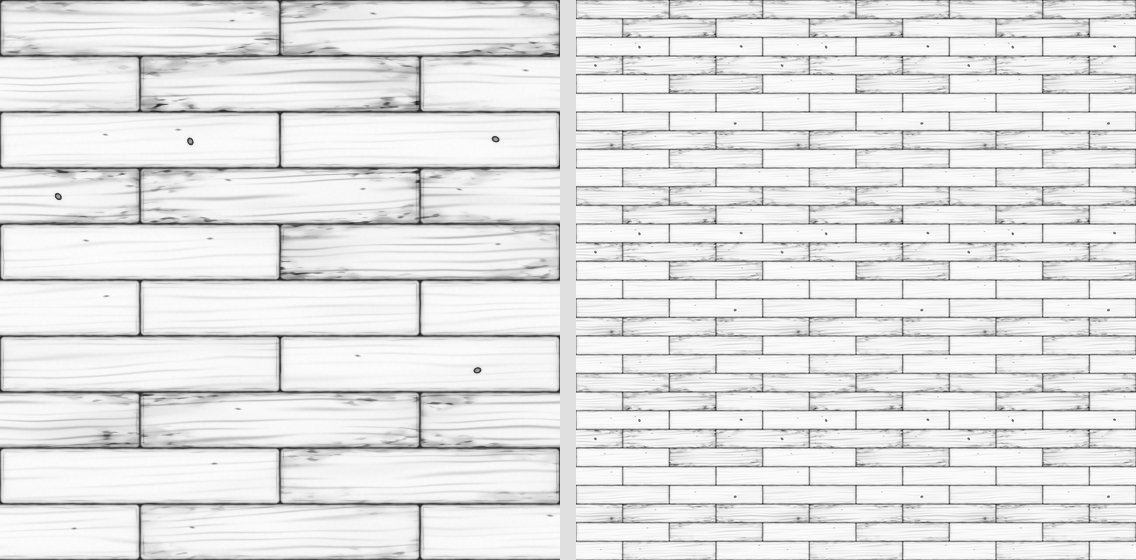
Left: one tile. Right: repeated 3 by 3.
This texture map is drawn by a Shadertoy shader. Its source:

```glsl
const float ROWS = 10.0;
const float COLS = 2.0;
const float CORNER = 0.008;        // plank corner radius
const float JOINT_WIDTH = 0.0018;  // dark falloff on each side of a joint
const float EDGE_WOBBLE = 0.0009;
const float RIM_INSET = 0.0062;    // faint line inside the plank edge
const float GRAIN_LINES = 62.0;    // grain density across the canvas
const float GRAIN_DARK = 0.2;
const float WEAR_DARK = 0.55;
const float WEAR_TINT = 0.03;      // overall greying of worn planks
const float KNOT_RADIUS = 0.0044;
const int SPECKS = 2;
const int KNOTTED = (1 << 7) | (1 << 13) | (1 << 14) | (1 << 15);  // one bit per plank
const float WEAR[20] = float[20](   // two planks per row, bottom row first
    0.50, 0.15, 0.10, 0.55, 0.90, 0.90, 0.35, 0.10, 0.20, 0.10,
    0.10, 1.00, 0.90, 0.90, 0.10, 0.10, 0.90, 0.45, 0.65, 1.00);
const vec3 PAINT = vec3(0.985);
const vec3 JOINT = vec3(0.18);
const vec3 KNOT_FILL = vec3(0.62);
const vec3 KNOT_RING = vec3(0.24);

vec2 hash2(vec2 cell) {
    uvec2 u = uvec2(ivec2(cell)) * 1664525u + 1013904223u;
    for (int i = 0; i < 2; i++) {
        u.x += u.y * 1664525u;
        u.y += u.x * 1664525u;
        u ^= u >> 16u;
    }
    return vec2(u & 0xffffu) / 65535.0;
}

float corner(vec2 cell, vec2 f, vec2 o) {
    return dot(hash2(cell + o) * 2.0 - 1.0, f - o);
}

float gradientNoise(vec2 p) {
    vec2 c = floor(p), f = p - c;
    vec2 w = f * f * f * (f * (f * 6.0 - 15.0) + 10.0);
    return mix(mix(corner(c, f, vec2(0, 0)), corner(c, f, vec2(1, 0)), w.x),
               mix(corner(c, f, vec2(0, 1)), corner(c, f, vec2(1, 1)), w.x), w.y);
}

float roundedBox(vec2 p, vec2 halfSize, float r) {
    vec2 q = abs(p) - halfSize + r;
    return length(max(q, 0.0)) + min(max(q.x, q.y), 0.0) - r;
}

// Approximate distance to an ellipse tilted by an angle
float ellipse(vec2 p, vec2 radii, float angle) {
    float c = cos(angle), s = sin(angle);
    p = vec2(c * p.x + s * p.y, c * p.y - s * p.x);
    return (length(p / radii) - 1.0) * min(radii.x, radii.y);
}

void mainImage(out vec4 fragColor, in vec2 fragCoord) {
    vec2 uv = fragCoord / iResolution.xy;
    float px = 1.0 / min(iResolution.x, iResolution.y);

    // Running bond; plank ids wrap, so each plank continues across the border
    float row = floor(uv.y * ROWS);
    vec2 grid = uv * vec2(COLS, ROWS);
    grid.x -= 0.5 * (1.0 - mod(row, 2.0));
    vec2 id = mod(floor(grid), vec2(COLS, ROWS));
    vec2 halfSize = 0.5 / vec2(COLS, ROWS);
    vec2 p = (fract(grid) - 0.5) * 2.0 * halfSize;
    int plank = int(id.y * COLS + id.x);
    vec2 seed = float(plank) * vec2(67.0, 131.0);
    vec2 rnd = hash2(seed + 7.0);
    float worn = WEAR[plank];
    vec2 rim = abs(p) / halfSize;

    // Paint with a faint mottling, greyer towards the ends of worn planks
    vec3 col = PAINT + 0.012 * gradientNoise(p * 160.0 + seed);
    col -= WEAR_TINT * worn * (0.4 + rim.x * rim.x);

    // Long tilted grain lines, interrupted along their length
    float warp = gradientNoise(p * vec2(8.0, 20.0) + seed);
    float across = p.y - (0.015 + 0.03 * rnd.x) * p.x + 0.005 * warp;
    float phase = across * GRAIN_LINES + 1.3 * gradientNoise(vec2(p.x * 2.5, across * 24.0) + seed + 31.0);
    float line = pow(0.5 + 0.5 * cos(6.2832 * phase), 5.0);
    float fade = smoothstep(-0.3, 0.3, gradientNoise(vec2(p.x * 5.0, across * 40.0) + seed + 19.0));
    float band = smoothstep(0.0, 0.45, gradientNoise(vec2(p.x * 3.0, across * 26.0) + seed + 43.0));
    float strength = 0.22 + 0.88 * worn;
    col -= strength * (GRAIN_DARK * line * fade + 0.05 * band);

    // Ragged flakes that gather at the corners of worn planks
    float amount = smoothstep(0.25, 0.85, worn) * (0.45 + 0.55 * hash2(seed + 3.0 + sign(p)).x);
    float reach = rim.x + rim.y + 0.6 * gradientNoise(p * vec2(12.0, 36.0) + seed);
    float wear = amount * smoothstep(1.05, 1.5, reach);
    float flakes = gradientNoise(vec2(p.x * 34.0, across * 140.0) + seed + 11.0);
    flakes += 0.35 * gradientNoise(vec2(p.x * 80.0, across * 260.0) + seed + 71.0);
    float scuffs = gradientNoise(p * vec2(24.0, 65.0) + seed + 57.0);
    col -= wear * (WEAR_DARK * smoothstep(0.08, 0.5, flakes) + 0.22 * smoothstep(-0.2, 0.25, scuffs));

    // Small dark specks
    for (int i = 0; i < SPECKS; i++) {
        vec2 h = hash2(seed + 23.0 + float(i) * 5.0);
        vec2 at = (h - 0.5) * halfSize * vec2(1.6, 1.2);
        float d = ellipse(p - at, vec2(0.002 + 0.002 * h.y, 0.0013), 0.3 * (h.x - 0.7));
        float mark = 1.0 - smoothstep(-px, px, d);
        col = mix(col, KNOT_RING, 0.65 * mark * step(0.6, h.y));
    }

    // Ringed knots on a few planks
    float hasKnot = float((KNOTTED >> plank) & 1);
    vec2 knotAt = halfSize * vec2(0.35 + 0.22 * rnd.x, 0.3 * rnd.y - 0.25);
    float knot = ellipse(p - knotAt, KNOT_RADIUS * vec2(1.25, 0.95), rnd.y * 3.0);
    float ring = 1.0 - smoothstep(0.0003, 0.0003 + px, abs(knot));
    col -= hasKnot * 0.12 * exp(-max(knot, 0.0) / 0.002);
    col = mix(col, KNOT_FILL, hasKnot * (1.0 - smoothstep(-px, px, knot)));
    col = mix(col, KNOT_RING, hasKnot * ring);

    // Joints with an uneven edge, a soft shadow and a thin broken rim
    float wobble = gradientNoise(p * 34.0 + seed) + 0.5 * gradientNoise(p * 90.0 + seed);
    float depth = max(-roundedBox(p, halfSize, CORNER) + EDGE_WOBBLE * wobble, 0.0);
    float rimLine = exp(-pow(abs(depth - RIM_INSET - 0.003 * wobble) / 0.0013, 2.0));
    col -= 0.15 * rimLine * smoothstep(-0.3, 0.3, gradientNoise(p * 22.0 + seed + 5.0));
    col -= 0.17 * exp(-depth / 0.005);
    col = mix(col, JOINT, exp(-pow(depth / JOINT_WIDTH, 1.4)));

    fragColor = vec4(clamp(col, 0.0, 1.0), 1.0);
}
```
